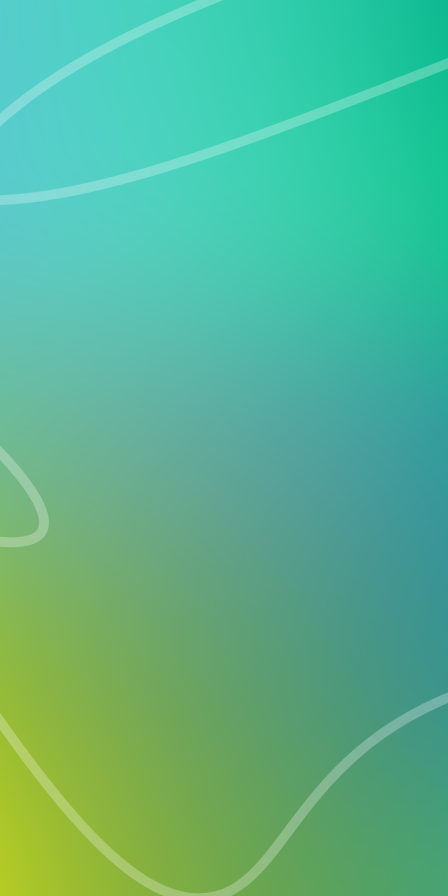
Reproduce this background procedurally as a Shadertoy shader.

```glsl
// A tall teal, green and lime colour wash crossed by thin translucent ribbons.
// The wash is a smooth mesh: parabolas across each row, Hermite curves between rows.
// Each ribbon is the distance to a cubic Bezier, walked as short segments.

// Parabola through the left, middle and right colours of one mesh row
vec3 meshRow(vec3 left, vec3 middle, vec3 right, float x) {
    return left * (1.0 - x) * (1.0 - 2.0 * x)
         + middle * 4.0 * x * (1.0 - x)
         + right * x * (2.0 * x - 1.0);
}

// Background colour; uv runs from 0 to 1 on both axes
vec3 colourWash(vec2 uv) {
    vec3 rows[5];
    rows[0] = meshRow(vec3(0.71, 0.80, 0.14), vec3(0.45, 0.66, 0.29), vec3(0.28, 0.64, 0.45), uv.x);
    rows[1] = meshRow(vec3(0.57, 0.73, 0.24), vec3(0.39, 0.63, 0.42), vec3(0.23, 0.58, 0.55), uv.x);
    rows[2] = meshRow(vec3(0.44, 0.73, 0.56), vec3(0.37, 0.66, 0.61), vec3(0.20, 0.61, 0.61), uv.x);
    rows[3] = meshRow(vec3(0.36, 0.79, 0.78), vec3(0.28, 0.81, 0.71), vec3(0.10, 0.765, 0.575), uv.x);
    rows[4] = meshRow(vec3(0.335, 0.80, 0.80), vec3(0.23, 0.815, 0.705), vec3(0.05, 0.725, 0.565), uv.x);

    float y = clamp(uv.y, 0.0, 1.0) * 4.0;
    int i = min(int(y), 3);
    float t = y - float(i);
    vec3 low = rows[i];
    vec3 high = rows[i + 1];
    vec3 slopeLow = 0.5 * (high - rows[max(i - 1, 0)]);
    vec3 slopeHigh = 0.5 * (rows[min(i + 2, 4)] - low);
    return mix(low, high, t * t * (3.0 - 2.0 * t))
         + t * (1.0 - t) * (slopeLow * (1.0 - t) - slopeHigh * t);
}

float segmentDistance(vec2 p, vec2 a, vec2 b) {
    vec2 ab = b - a;
    return length(p - a - ab * clamp(dot(p - a, ab) / dot(ab, ab), 0.0, 1.0));
}

vec2 bezier(vec2 a, vec2 b, vec2 c, vec2 d, float t) {
    float s = 1.0 - t;
    return s * s * s * a + 3.0 * s * t * (s * b + t * c) + t * t * t * d;
}

float curveDistance(vec2 p, vec2 a, vec2 b, vec2 c, vec2 d) {
    float nearest = 10.0;
    vec2 previous = a;
    for (int i = 1; i <= 28; i++) {
        vec2 next = bezier(a, b, c, d, float(i) / 28.0);
        nearest = min(nearest, segmentDistance(p, previous, next));
        previous = next;
    }
    return nearest;
}

void mainImage(out vec4 fragColor, in vec2 fragCoord) {
    vec2 uv = fragCoord / iResolution.xy;
    vec2 p = uv * vec2(1.0, 2.0);
    float pixel = 2.0 / iResolution.y;

    // Upper ribbons
    float d = curveDistance(p, vec2(-0.052, 1.682), vec2(0.078, 1.818), vec2(0.26, 1.917), vec2(0.521, 2.021));
    d = min(d, curveDistance(p, vec2(-0.052, 1.553), vec2(0.208, 1.544), vec2(0.573, 1.693), vec2(1.042, 1.875)));

    // Small loop at the left edge
    d = min(d, curveDistance(p, vec2(-0.026, 1.016), vec2(0.117, 0.875), vec2(0.161, 0.766), vec2(-0.026, 0.794)));

    // Lower wave: a fall, then a rise
    vec2 trough = vec2(0.443, -0.005);
    d = min(d, curveDistance(p, vec2(-0.026, 0.427), vec2(0.143, 0.185), vec2(0.299, -0.005), trough));
    d = min(d, curveDistance(p, trough, vec2(0.638, -0.005), vec2(0.638, 0.307), vec2(1.026, 0.453)));

    float ribbon = 1.0 - smoothstep(-0.7 * pixel, 0.7 * pixel, d - 0.011);
    vec3 colour = mix(colourWash(uv), vec3(1.0), 0.27 * ribbon);
    fragColor = vec4(colour, 1.0);
}
```
